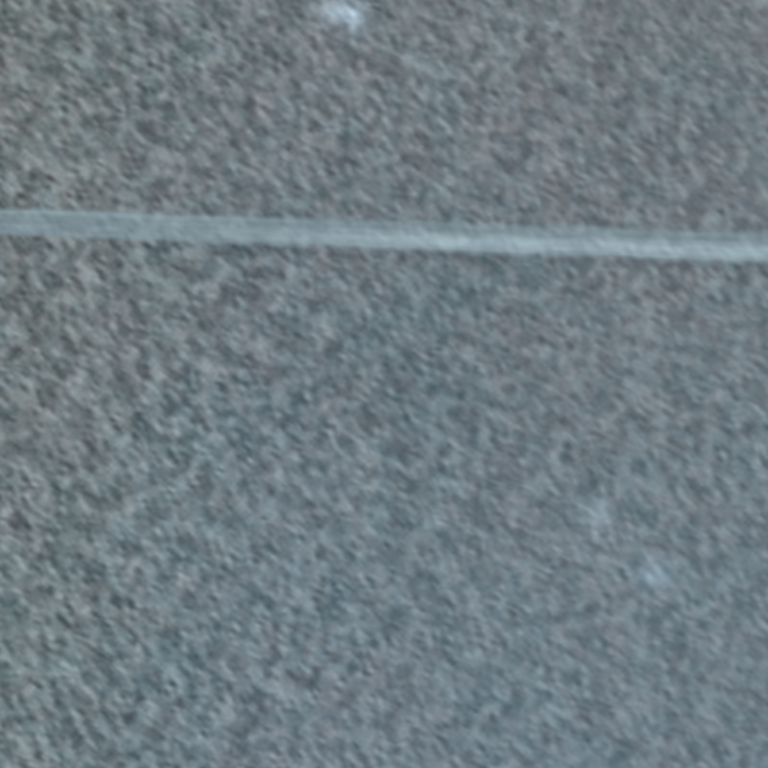
Write a Shadertoy shader that draws this texture.

```glsl
// Speckled blue-grey stone crossed by one pale, slightly sloping seam.
// Slanted value noise makes the grain, broad noise tints it, and soft
// distance-based masks place the seam and a few worn, chalky spots.

float hash(vec2 p) {
    return fract(sin(dot(p, vec2(127.1, 311.7))) * 43758.545);
}

float valueNoise(vec2 p) {
    vec2 cell = floor(p), f = fract(p);
    f = f * f * (3.0 - 2.0 * f);
    float low = mix(hash(cell), hash(cell + vec2(1.0, 0.0)), f.x);
    float high = mix(hash(cell + vec2(0.0, 1.0)), hash(cell + vec2(1.0, 1.0)), f.x);
    return mix(low, high, f.y);
}

// Noise centred on zero
float signedNoise(vec2 p) {
    return valueNoise(p) - 0.5;
}

vec2 rotate(vec2 p, float angle) {
    float c = cos(angle), s = sin(angle);
    return vec2(c * p.x - s * p.y, s * p.x + c * p.y);
}

// Short streaks at two slants, falling to the right
float stoneGrain(vec2 uv) {
    vec2 warp = 0.007 * vec2(signedNoise(uv * 45.0), signedNoise(uv * 45.0 + 31.0));
    vec2 steep = rotate(uv + warp, 0.95);
    vec2 shallow = rotate(uv - warp, 0.55);
    float grain = 0.58 * signedNoise(steep * vec2(68.0, 118.0) + 17.0);
    grain += 0.48 * signedNoise(shallow * vec2(90.0, 160.0) + 83.0);
    grain += 0.14 * signedNoise(uv * 200.0);
    return grain + 0.06 * signedNoise(uv * 28.0 + 9.0);
}

// Signed height above the middle of the seam
float seamHeight(vec2 uv) {
    float wobble = 0.0015 * signedNoise(vec2(uv.x * 14.0, 3.0));
    return uv.y - mix(0.712, 0.677, uv.x) - wobble;
}

float band(float d, float halfWidth, float softness) {
    return 1.0 - smoothstep(halfWidth - softness, halfWidth + softness, abs(d));
}

float spot(vec2 uv, vec2 centre, vec2 radius) {
    vec2 q = (uv - centre) / radius;
    return exp(-dot(q, q));
}

vec3 stoneColor(vec2 uv, float grain) {
    vec3 base = mix(vec3(0.428, 0.488, 0.525), vec3(0.436, 0.474, 0.495), uv.y);
    base += vec3(0.002, -0.004, -0.022) * (1.0 - smoothstep(0.0, 0.4, uv.x));
    base += 0.016 * signedNoise(uv * 6.0 + 5.0);
    // Broad and fine drift between warm and cool minerals
    float tint = 0.55 * signedNoise(uv * 9.0 + 40.0) + 0.9 * signedNoise(uv * 60.0 + 70.0);
    base += tint * vec3(0.028, -0.004, -0.008);
    float contrast = mix(0.31, 0.21, smoothstep(0.0, 0.9, uv.x));
    return base + grain * contrast * vec3(0.97, 1.0, 1.0);
}

vec3 addSeam(vec3 color, vec2 uv, float grain) {
    float h = seamHeight(uv);
    float fray = 0.003 * signedNoise(uv * vec2(90.0, 60.0));
    float body = band(h + fray, mix(0.0175, 0.0200, uv.x), 0.0045);
    float streak = signedNoise(vec2(uv.x * 22.0, h * 200.0));
    vec3 pale = vec3(0.490, 0.560, 0.592) + grain * 0.10 + streak * 0.035;

    // The highlight follows the upper lip at left and the lower lip at right
    float upperLip = band(h - 0.013, 0.003, 0.003) * (1.0 - smoothstep(0.0, 0.65, uv.x));
    float lowerLip = band(h + 0.006, 0.009, 0.007) * smoothstep(0.12, 0.60, uv.x);
    pale += vec3(0.050, 0.055, 0.050) * upperLip;
    pale += vec3(0.105, 0.115, 0.120) * lowerLip;

    color -= 0.025 * band(h + 0.027, 0.005, 0.007);
    return mix(color, pale, 0.95 * body);
}

// Chalky marks at the top and lower right
vec3 addSpots(vec3 color, vec2 uv) {
    float breakup = 0.75 + 0.5 * valueNoise(uv * 65.0);
    float marks = 0.23 * spot(uv, vec2(0.443, 0.984), vec2(0.024, 0.015));
    marks += 0.13 * spot(uv, vec2(0.464, 0.970), vec2(0.014, 0.018));
    marks += 0.11 * spot(uv, vec2(0.853, 0.252), vec2(0.025, 0.024));
    marks += 0.07 * spot(uv, vec2(0.781, 0.322), vec2(0.022, 0.027));
    return color + marks * breakup * vec3(0.90, 1.05, 1.20);
}

void mainImage(out vec4 fragColor, in vec2 fragCoord) {
    vec2 uv = fragCoord / iResolution.xy;
    float grain = stoneGrain(uv);
    vec3 color = stoneColor(uv, grain);
    color = addSeam(color, uv, grain);
    color = addSpots(color, uv);
    fragColor = vec4(clamp(color, 0.0, 1.0), 1.0);
}
```
